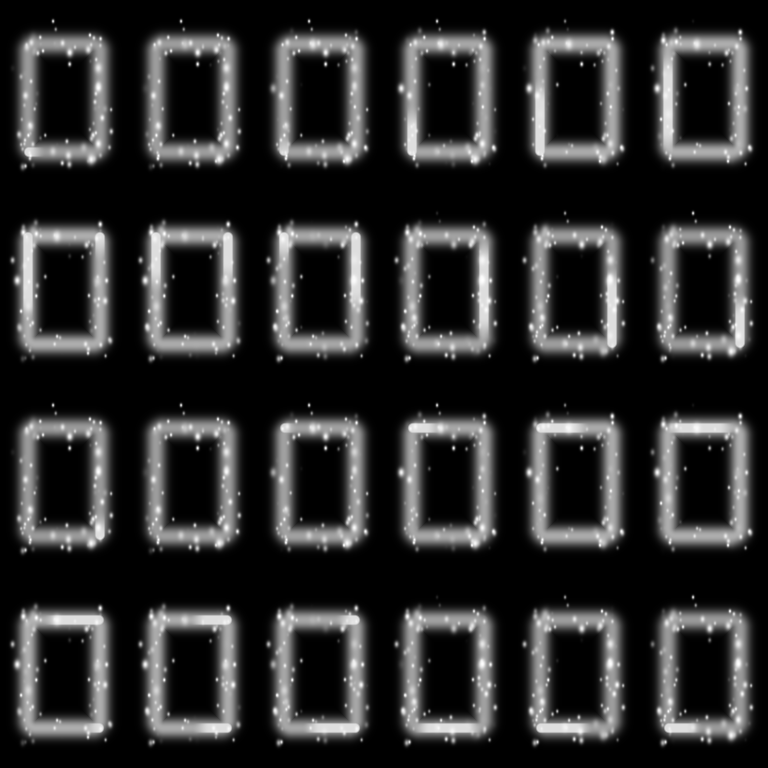
Give the GLSL for this pattern, as a WebGL 1 fragment shader.

```glsl
precision highp float;
// Grid of glowing rectangular frames with running light streaks and twinkling sparks.
uniform vec2 u_resolution;

#define GRID vec2(6.0, 4.0)        // repeats across and down
#define CELL vec2(128.0, 192.0)    // size of one repeat in local units
#define FRAME vec2(36.0, 54.0)     // half size of the frame centreline
#define CORNER 8.0                 // corner radius of the centreline
#define GLOW_WIDTH 9.9             // reach of the soft stroke
#define GLOW_LEVEL 0.64            // mean stroke brightness
#define PULSE 0.04                 // brightness swing between repeats
#define STREAK_HALF_WIDTH 4.6
#define STREAK_LEVEL 0.87
#define SPARKS 120
#define SPARK_SPREAD vec2(18.0, 26.0)

const float TAU = 6.2831853;

float hash(float n, float salt) {
  return fract(sin(n * 12.9898 + salt * 78.233) * 43758.5453);
}

float roundBox(vec2 p, vec2 halfSize, float radius) {
  vec2 d = abs(p) - halfSize + radius;
  return length(max(d, 0.0)) + min(max(d.x, d.y), 0.0) - radius;
}

// Light running along one side; it enters, fills the side and leaves in 8 steps.
float streak(float along, float across, float halfLen, float phase, float pixel) {
  float head = mod(phase, 24.0) / 4.0;
  float u = clamp(0.5 + 0.5 * along / halfLen, 0.0, 1.0);
  float lit = smoothstep(head - 1.0, head - 0.75, u) * (1.0 - smoothstep(head - 0.25, head, u));
  float beyond = max(abs(along) - halfLen + 1.0, 0.0);
  float d = length(vec2(beyond, across)) - STREAK_HALF_WIDTH;
  return lit * (1.0 - smoothstep(-pixel, pixel, d));
}

// Soft sparks scattered around the sides, twinkling with a 12 step period.
float sparkles(vec2 p, float phase) {
  float dark = 1.0;
  for (int i = 0; i < SPARKS; i++) {
    float n = float(i) + 1.0;
    float side = mod(n, 4.0);
    float dir = mod(side, 2.0) * 2.0 - 1.0;
    float along = hash(n, 1.0) * 2.0 - 1.0;
    float offset = hash(n, 2.0) + hash(n, 3.0) - 1.0;
    vec2 upright = vec2(dir * FRAME.x + offset * SPARK_SPREAD.x, along * (FRAME.y + 8.0));
    vec2 level = vec2(along * (FRAME.x + 8.0), dir * FRAME.y + offset * SPARK_SPREAD.y);
    vec2 center = side < 2.0 ? upright : level;
    float size = hash(n, 4.0);
    float radius = mix(1.3, 3.7, size * size * size);
    vec2 d = (p - center) / (radius * vec2(1.0, 1.4));
    float wave = 0.5 + 0.5 * cos(TAU * (phase / 12.0 + hash(n, 5.0)));
    float twinkle = smoothstep(0.1, 0.8, wave) * mix(0.4, 1.0, hash(n, 6.0));
    dark *= 1.0 - twinkle * exp(-dot(d, d));
  }
  return 1.0 - dark;
}

void main() {
  vec2 grid = gl_FragCoord.xy / u_resolution * GRID;
  vec2 id = floor(grid);
  vec2 p = (fract(grid) - 0.5) * CELL + vec2(0.0, 2.0);
  float pixel = max(1.2, CELL.x * GRID.x / u_resolution.x);

  // Step of the cycle, counted row by row from the top left
  float phase = id.x + (GRID.y - 1.0 - id.y) * GRID.x;

  // Soft stroke
  float d = abs(roundBox(p, FRAME, CORNER));
  float level = GLOW_LEVEL + PULSE * cos(TAU * (phase - 5.5) / 12.0);
  float light = level * exp(-pow(d / GLOW_WIDTH, 2.2));

  // Clockwise streaks: left, right, top, bottom
  float run = streak(p.y, p.x + FRAME.x, FRAME.y, phase - 1.2, pixel);
  run = max(run, streak(-p.y, p.x - FRAME.x, FRAME.y, phase - 5.0, pixel));
  run = max(run, streak(p.x, p.y - FRAME.y, FRAME.x, phase - 13.2, pixel));
  run = max(run, streak(-p.x, p.y + FRAME.y, FRAME.x, phase - 17.0, pixel));
  light = mix(light, STREAK_LEVEL, run);

  // Sparks over everything
  light += (1.0 - light) * sparkles(p, phase);
  gl_FragColor = vec4(vec3(light), 1.0);
}
```
